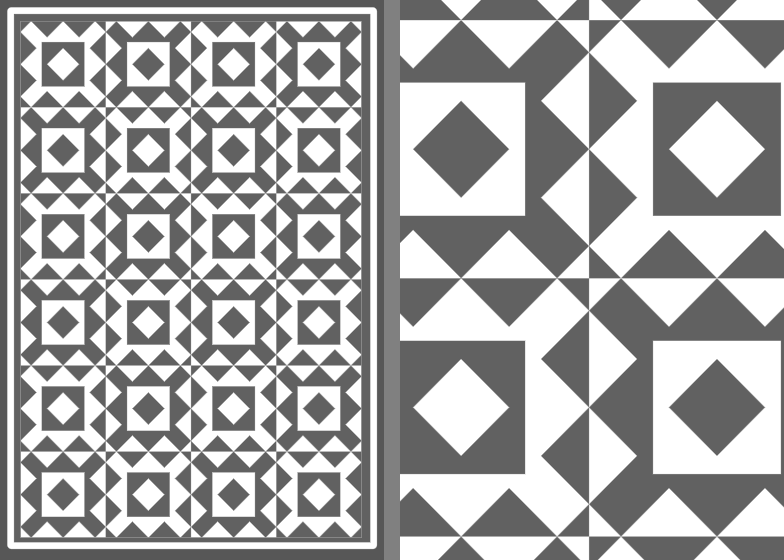
Left: the whole. Right: its middle third, enlarged.
Reproduce this pattern procedurally as a WebGL 1 fragment shader.

```glsl
precision highp float;
// Framed checkerboard of counterchanged star-edged tiles with nested squares and diamonds.
uniform vec2 u_resolution;

// Lengths are fractions of the canvas height; tile details are fractions of a tile.
#define GRID vec2(4.0, 6.0)
#define GRID_ORIGIN vec2(0.0365, 0.0399)
#define TILE vec2(0.1523, 0.1537)
#define FRAME_CENTER vec2(0.3431, 0.5033)
#define FRAME_HALF vec2(0.3301, 0.4837)
#define FRAME_WIDTH 0.0120
#define FRAME_RADIUS 0.0075
#define SQUARE_HALF vec2(0.250, 0.258)
#define TOOTH 0.1875
#define GROUND vec3(0.38)
#define MARGIN vec3(0.34)
#define EDGE_PIXELS 1.2

// Signed distance to a box with rounded corners.
float roundedBox(vec2 p, vec2 halfSize, float radius) {
  vec2 d = abs(p) - halfSize + radius;
  return length(max(d, 0.0)) + min(max(d.x, d.y), 0.0) - radius;
}

// Signed distance to a diamond; approximate beyond its corners.
float diamond(vec2 p, float radius) {
  return (abs(p.x) + abs(p.y) - radius) * 0.70711;
}

// Smooth sign: -1 inside, +1 outside, blended across an edge.
float side(float d) {
  return clamp(2.0 * d * u_resolution.y / EDGE_PIXELS, -1.0, 1.0);
}

// Smooth coverage of the inside of a shape.
float inside(float d) {
  return 0.5 - 0.5 * side(d);
}

// Teeth along every tile edge and a small cut at every corner.
float toothedEdge(vec2 fromEdge) {
  float center = 0.5 - TOOTH;
  float teeth = min(diamond(fromEdge - vec2(center, 0.0), TOOTH),
                    diamond(fromEdge - vec2(0.0, center), TOOTH));
  return min(teeth, diamond(fromEdge, 0.5 - 2.0 * TOOTH));
}

// White coverage of the grid; each shape flips the colour inside it.
float tilePattern(vec2 p) {
  vec2 grid = (p - GRID_ORIGIN) / TILE;
  vec2 local = fract(grid) - 0.5;
  vec2 fromEdge = 0.5 - abs(local);
  vec2 parity = 1.0 - 2.0 * mod(floor(grid), 2.0);

  // Alternating tile polarity, blended across the seams.
  float polarity = parity.x * parity.y;
  polarity *= side(fromEdge.x * TILE.x) * side(fromEdge.y * TILE.y);

  vec2 squareGap = (abs(local) - SQUARE_HALF) * TILE;
  float flips = side(toothedEdge(fromEdge) * TILE.y);
  flips *= side(max(squareGap.x, squareGap.y));
  flips *= side(diamond(local, TOOTH) * TILE.y);

  vec2 gridHalf = 0.5 * GRID * TILE;
  float bounds = inside(roundedBox(p - GRID_ORIGIN - gridHalf, gridHalf, 0.0));
  return bounds * (0.5 - 0.5 * polarity * flips);
}

void main() {
  vec2 p = gl_FragCoord.xy / u_resolution.y;
  vec2 fromCenter = p - FRAME_CENTER;

  // Margin, white frame, then the tiled ground inside it.
  float frame = inside(roundedBox(fromCenter, FRAME_HALF, FRAME_RADIUS));
  float field = inside(roundedBox(fromCenter, FRAME_HALF - FRAME_WIDTH, 0.0));
  vec3 tiles = mix(GROUND, vec3(1.0), tilePattern(p));
  vec3 color = mix(MARGIN, vec3(1.0), frame);
  color = mix(color, tiles, field);

  gl_FragColor = vec4(color, 1.0);
}
```
